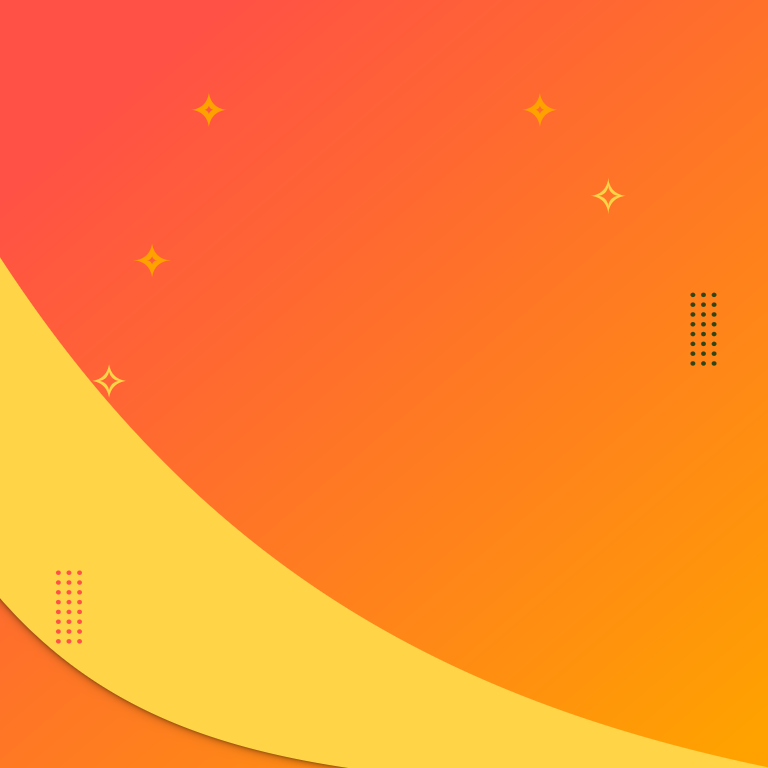
Reproduce this background procedurally as a Shadertoy shader.

```glsl
// A warm diagonal gradient with a sweeping yellow band, sparkle stars and dot grids.

const vec3 RED = vec3(1.0, 0.318, 0.27);
const vec3 ORANGE = vec3(1.0, 0.635, 0.0);
const vec3 YELLOW = vec3(1.0, 0.83, 0.28);
const vec3 GREEN = vec3(0.2, 0.27, 0.08);
const vec3 SHADOW = vec3(0.3, 0.16, 0.0);

// Antialiased coverage of the inside of a signed distance
float coverage(float dist, float pixel) {
    return clamp(0.5 - dist / pixel, 0.0, 1.0);
}

// Signed distance to a decaying curve, positive above it
float curveDistance(vec2 p, float scale, float decay, float base) {
    float e = scale * exp(-decay * p.x);
    return (p.y - e - base) / sqrt(1.0 + decay * decay * e * e);
}

// Approximate distance to a four-pointed star with concave sides
float starDistance(vec2 p, float radius) {
    vec2 root = sqrt(abs(p) + 0.0005);
    return (root.x + root.y - sqrt(radius + 0.001)) / (0.5 * length(1.0 / root));
}

// Star with a star-shaped hole
float sparkle(vec2 p, float radius, float hole, float pixel) {
    float outer = coverage(starDistance(p, radius), pixel);
    float inner = coverage(starDistance(p, hole), pixel);
    return outer * (1.0 - inner);
}

// Centred grid of three columns and eight rows of dots
float dotGrid(vec2 p, float pixel) {
    vec2 spacing = vec2(0.0138, 0.01276);
    vec2 cell = p / spacing;
    vec2 nearest = vec2(clamp(floor(cell.x + 0.5), -1.0, 1.0),
                        clamp(floor(cell.y) + 0.5, -3.5, 3.5));
    vec2 offset = (p - nearest * spacing) * vec2(0.92, 1.0);
    return coverage(length(offset) - 0.0029, pixel);
}

void mainImage(out vec4 fragColor, in vec2 fragCoord) {
    vec2 uv = fragCoord / iResolution.xy;
    float pixel = 1.0 / min(iResolution.x, iResolution.y);

    // Diagonal background from upper left to lower right
    float diagonal = 0.46 * uv.x + 0.54 * (1.0 - uv.y);
    vec3 color = mix(RED, ORANGE, clamp((diagonal - 0.14) / 0.83, 0.0, 1.0));

    // Sparkles: three heavy orange ones, then two thin yellow ones
    vec2 centers[5] = vec2[5](vec2(0.272, 0.857), vec2(0.703, 0.857),
        vec2(0.198, 0.661), vec2(0.792, 0.745), vec2(0.142, 0.504));
    for (int i = 0; i < 5; i++) {
        bool thin = i > 2;
        float star = sparkle(uv - centers[i], 0.029, thin ? 0.0175 : 0.009, pixel);
        color = mix(color, thin ? YELLOW : ORANGE, star);
    }

    // Yellow band with a soft shadow under its lower edge
    float upper = curveDistance(uv, 0.768, 2.0, -0.103);
    float lower = curveDistance(uv, 0.254, 4.5, -0.033);
    float shade = 0.55 * exp(-max(-lower, 0.0) / 0.004) * step(lower, pixel);
    color = mix(color, SHADOW, shade);
    color = mix(color, YELLOW, coverage(max(upper, -lower), pixel));

    // Dot grids
    color = mix(color, GREEN, dotGrid(uv - vec2(0.916, 0.5714), pixel));
    color = mix(color, RED, dotGrid(uv - vec2(0.0898, 0.2096), pixel));

    fragColor = vec4(color, 1.0);
}
```
